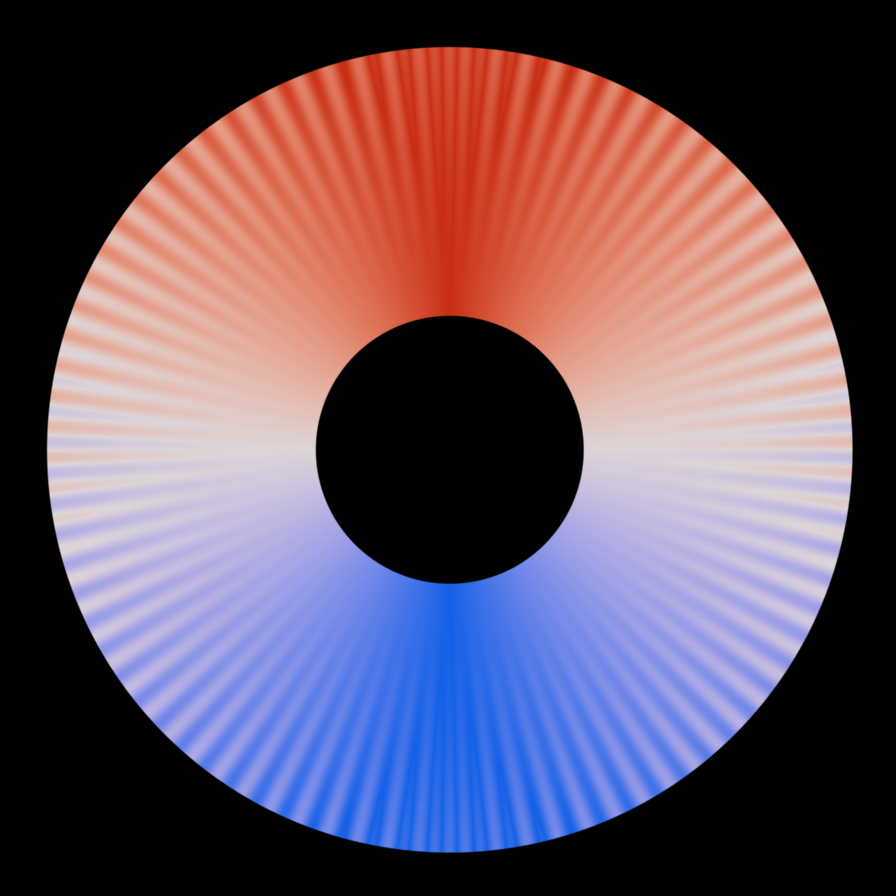
Write a three.js fragment shader that draws this background.

```glsl
#define CENTER vec2(0.502, 0.498)
#define INNER_RADIUS 0.1495
#define OUTER_RADIUS 0.4495
#define RIPPLE_COUNT 81.0
#define RIPPLE_DEPTH 0.314
#define EDGE_WIDTH 0.0012

varying vec2 vUv;

const float PI = 3.14159265;
const vec3 RED = vec3(0.78, 0.18, 0.08);
const vec3 SALMON = vec3(0.89, 0.56, 0.47);
const vec3 PALE = vec3(0.865, 0.835, 0.845);
const vec3 PERIWINKLE = vec3(0.57, 0.60, 0.905);
const vec3 BLUE = vec3(0.08, 0.38, 0.90);

// Parabola through three colours at t = 0, 0.5 and 1
vec3 curve(vec3 start, vec3 middle, vec3 end, float t) {
  vec3 bend = 4.0 * middle - 2.0 * (start + end);
  return mix(start, end, t) + bend * t * (1.0 - t);
}

// Cyclic map: red at the top, pale at the sides, blue at the bottom
vec3 cyclicColor(float phase) {
  float wrapped = mod(phase - 0.5 * PI + PI, 2.0 * PI) - PI;
  float fromTop = 2.0 * abs(wrapped) / PI;
  vec3 warm = curve(RED, SALMON, PALE, min(fromTop, 1.0));
  vec3 cool = curve(PALE, PERIWINKLE, BLUE, max(fromTop - 1.0, 0.0));
  return fromTop < 1.0 ? warm : cool;
}

void main() {
  vec2 offset = vUv - CENTER;
  float radius = length(offset);
  float angle = atan(offset.y, offset.x);

  // Angular ripple that grows towards the rim
  float reach = clamp((radius - INNER_RADIUS) / (OUTER_RADIUS - INNER_RADIUS), 0.0, 1.0);
  float ripple = RIPPLE_DEPTH * reach * reach * sin(RIPPLE_COUNT * angle);

  // Ring with smooth edges on black
  float ring = smoothstep(-EDGE_WIDTH, EDGE_WIDTH, radius - INNER_RADIUS)
             * smoothstep(-EDGE_WIDTH, EDGE_WIDTH, OUTER_RADIUS - radius);

  gl_FragColor = vec4(cyclicColor(angle + ripple) * ring, 1.0);
}
```
